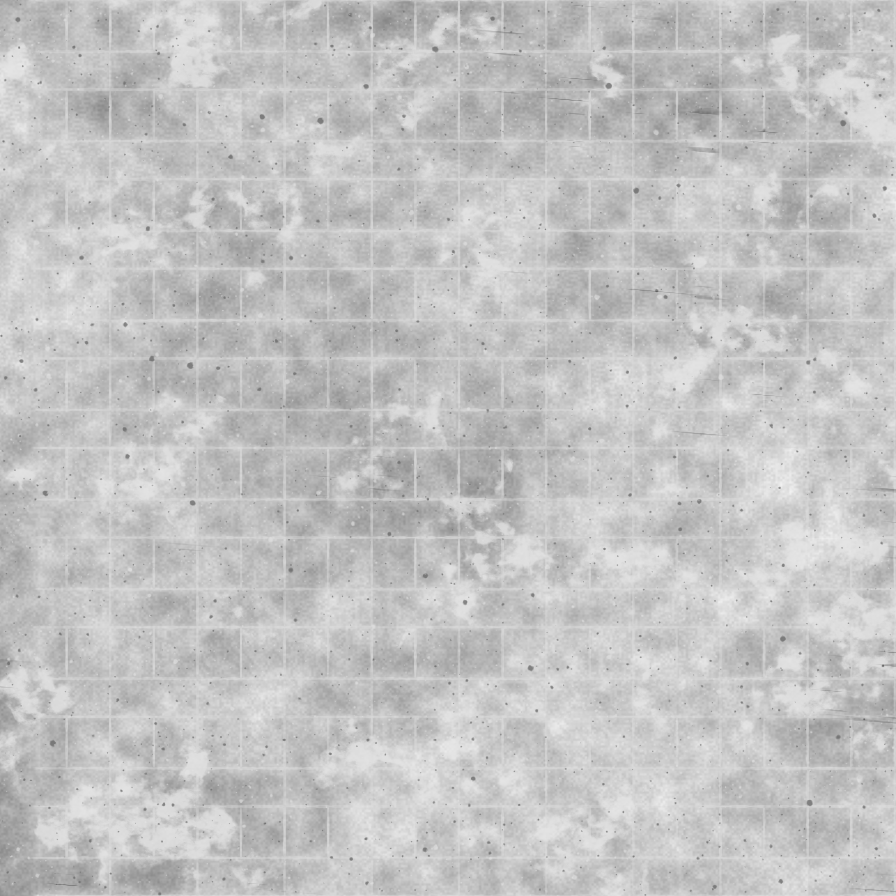
Write a Shadertoy shader that draws this texture.

```glsl
// Weathered grey concrete wall with pale mortar lines: ten pairs of courses, each
// a tall course of narrow blocks over a short course of wide ones, a bare strip at left.
// Layered value noise makes the mottling, chalky patches, grain, pits and scratches.

#define COURSE_PAIRS 10.0     // tall + short courses down the canvas
#define TALL_SHARE 0.575      // share of a pair taken by the tall course
#define BLOCK_PITCH 0.0973    // width of a wide block
#define LAST_JOINT 0.9987     // x of the rightmost joint
#define BARE_STRIP 0.038      // width of the unlined strip
#define BED_HALF 0.0017       // half width of horizontal lines
#define JOINT_HALF 0.0014     // half width of vertical lines
#define BASE_GREY 0.742
#define MORTAR_GREY 0.845
#define CHALK_GREY 0.895
#define PIT_GREY 0.40

float hash(vec2 p) {
    return fract(sin(dot(p, vec2(127.1, 311.7))) * 43758.5453);
}

float noise(vec2 p) {
    vec2 i = floor(p), f = fract(p);
    f = f * f * (3.0 - 2.0 * f);
    return mix(mix(hash(i), hash(i + vec2(1, 0)), f.x),
               mix(hash(i + vec2(0, 1)), hash(i + vec2(1, 1)), f.x), f.y);
}

float fbm(vec2 p) {
    float sum = 0.0, amp = 0.5;
    for (int i = 0; i < 5; i++) {
        sum += amp * noise(p);
        p = mat2(1.6, 1.2, -1.2, 1.6) * p + 17.3;
        amp *= 0.5;
    }
    return sum / 0.97;
}

// Distance to the nearest of evenly spaced lines, one of them at zero
float lineDistance(float x, float pitch) {
    return abs(fract(x / pitch + 0.5) - 0.5) * pitch;
}

float stroke(float d, float halfWidth, float soft) {
    return 1.0 - smoothstep(halfWidth - soft, halfWidth + soft, d);
}

// Round flecks, at most one in each cell of a jittered grid
float flecks(vec2 p, float cells, float chance, float maxRadius, float px) {
    vec2 id = floor(p * cells);
    vec2 centre = 0.25 + 0.5 * vec2(hash(id + 3.1), hash(id + 8.7));
    float size = hash(id + 5.3);
    float radius = maxRadius * (0.3 + 0.7 * size * size);
    float d = length(fract(p * cells) - centre) / cells;
    d += 0.0012 * (noise(p * 450.0) - 0.5);
    return step(hash(id + 1.9), chance) * stroke(d, radius, px);
}

void mainImage(out vec4 fragColor, in vec2 fragCoord) {
    vec2 p = fragCoord / iResolution.xy;
    float px = 1.0 / min(iResolution.x, iResolution.y);

    // Concrete: broad clouds, mottling and grain
    float cloud = fbm(p * 9.0 + 4.0);
    float mottle = fbm(p * 42.0 + 31.0);
    float grain = noise(p * 390.0);
    float grey = BASE_GREY + 0.28 * (cloud - 0.5) + 0.26 * (mottle - 0.5)
               + 0.075 * (grain - 0.5) + 0.09 * (noise(p * 3.0 + 9.0) - 0.5);
    grey += 0.03 * smoothstep(0.1, 0.6, p.x - p.y);

    // Courses, counted from the top, and their blocks
    float course = (1.0 - p.y) * COURSE_PAIRS;
    float t = fract(course);
    bool tall = t < TALL_SHARE;
    float pitch = tall ? 0.5 * BLOCK_PITCH : BLOCK_PITCH;
    float across = LAST_JOINT - p.x;
    vec2 block = vec2(floor(across / pitch), floor(course) * 2.0 + (tall ? 0.0 : 1.0));
    float lined = smoothstep(-0.006, 0.006, p.x - BARE_STRIP + 0.016 * (mottle - 0.5));
    grey += lined * (0.036 * (hash(block + 2.0) - 0.5) - 0.008);

    // Chalky patches with ragged edges
    vec2 warp = vec2(fbm(p * 16.0), fbm(p * 16.0 + 50.0)) - 0.5;
    float patches = fbm(p * 13.0 + 1.6 * warp + 70.0) + 0.32 * (mottle - 0.5);
    float chalk = smoothstep(0.57, 0.70, patches);
    chalk *= smoothstep(0.30, 0.60, fbm(p * vec2(60.0, 85.0) + 5.0));
    grey = mix(grey, CHALK_GREY, 0.8 * chalk);

    // Mortar: worn bed lines with a dusty halo, thinner joints
    float wear = smoothstep(0.25, 0.65, fbm(p * 30.0 + 12.0));
    float bed = min(min(t, 1.0 - t), abs(t - TALL_SHARE)) / COURSE_PAIRS;
    bed += 0.0012 * (noise(p * 160.0) - 0.5);
    float joint = lineDistance(across, pitch) + 0.0006 * (noise(p * 190.0) - 0.5);
    float dust = exp(-bed / 0.0055) * mix(0.15, 0.60, wear);
    float bedLine = stroke(bed, BED_HALF, max(px, 0.001)) * mix(0.50, 0.85, wear);
    float jointLine = stroke(joint, JOINT_HALF, max(0.6 * px, 0.0005));
    jointLine *= (tall ? 0.80 : 0.65) * mix(0.55, 1.0, wear);
    float mortar = lined * max(max(bedLine, dust), jointLine);

    // Pale ragged border where tall courses meet the bare strip
    float border = exp(-abs(p.x - BARE_STRIP - 0.006) / 0.007);
    border *= (tall && course > 1.0) ? 0.65 : 0.2;
    mortar = max(mortar, border * mix(0.5, 1.0, mottle));
    grey = mix(grey, max(grey, MORTAR_GREY + 0.04 * (grain - 0.5)), mortar);

    // Pits and pale chips at three scales
    for (int i = 0; i < 3; i++) {
        float scale = exp2(float(i));
        vec2 q = p + 0.37 * float(i);
        float pits = flecks(q, 26.0 * scale, 0.16, 0.0034 / scale, px);
        float chips = flecks(q + 5.0, 32.0 * scale, 0.14, 0.0030 / scale, px);
        grey = mix(grey, PIT_GREY, 0.75 * pits);
        grey = mix(grey, CHALK_GREY, 0.6 * chips);
    }

    // Sparse, nearly level scratches
    float scratch = smoothstep(0.86, 0.96, noise(vec2(p.x * 14.0, (p.y + 0.08 * p.x) * 330.0)));
    scratch *= smoothstep(0.66, 0.82, noise(p * vec2(5.0, 13.0) + 21.0));
    grey -= 0.16 * scratch;

    fragColor = vec4(vec3(clamp(grey, 0.0, 1.0)), 1.0);
}
```
